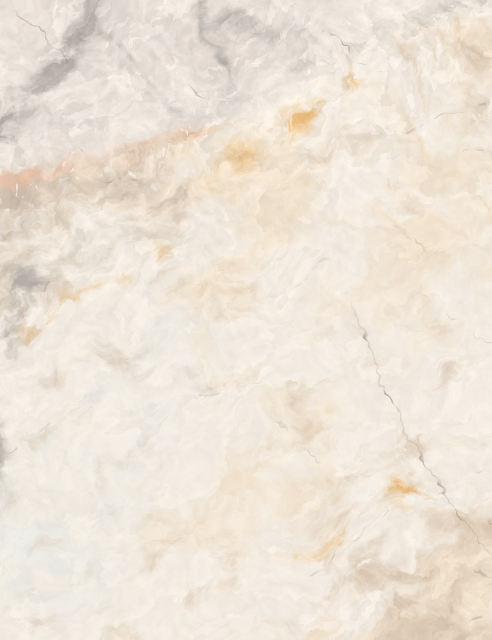
Reproduce this texture procedurally as a WebGL 2 fragment shader.

```glsl
#version 300 es
precision highp float;
uniform vec2 u_resolution;
out vec4 outColor;

const vec3 PALE = vec3(0.957, 0.927, 0.887);
const vec3 ICE = vec3(0.922, 0.922, 0.900);
const vec3 CREAM = vec3(0.942, 0.882, 0.795);
const vec3 GREY = vec3(0.895, 0.858, 0.832);
const vec3 BEIGE = vec3(0.845, 0.770, 0.685);
const vec3 SHADOW = vec3(0.690, 0.665, 0.645);
const vec3 OCHRE = vec3(0.910, 0.715, 0.450);
const vec3 ROSE = vec3(0.900, 0.730, 0.620);
const vec3 CRACK = vec3(0.600, 0.530, 0.485);
const float WARP = 0.040;
const float GRAIN = 0.046;
const float FOLD = 0.046;
const float CRACK_WIDTH = 0.0012;
const int HAIRLINES = 18;

float hash(vec2 cell) {
    uvec2 q = uvec2(ivec2(cell)) * uvec2(1597334673u, 3812015801u);
    uint h = (q.x ^ q.y) * 1597334673u;
    h = (h ^ (h >> 15)) * 2246822519u;
    return float((h ^ (h >> 13)) >> 8) / 16777216.0;
}
float corner(vec2 cell, vec2 offset) {
    float a = 6.2832 * hash(cell);
    return dot(vec2(cos(a), sin(a)), offset);
}
float noise(vec2 p) {
    vec2 i = floor(p), f = p - i, e = vec2(1, 0);
    vec2 u = f * f * f * (f * (f * 6.0 - 15.0) + 10.0);
    return mix(mix(corner(i, f), corner(i + e, f - e), u.x),
               mix(corner(i + e.yx, f - e.yx), corner(i + 1.0, f - 1.0), u.x), u.y);
}
mat2 rotation(float a) {
    return mat2(cos(a), -sin(a), sin(a), cos(a));
}
float fbm(vec2 p) {
    float sum = 0.0, amp = 0.9;
    for (int i = 0; i < 6; i++) {
        sum += amp * noise(p);
        p = rotation(0.12) * p * 2.03 + 17.3;
        amp *= 0.59;
    }
    return sum;
}
float segment(vec2 p, vec2 a, vec2 b) {
    vec2 d = b - a;
    return length(p - a - d * clamp(dot(p - a, d) / dot(d, d), 0.0, 1.0));
}
float stain(vec2 p, vec2 a, vec2 b, float radius) {
    float d = segment(p, a, b) / radius;
    return exp(-d * d);
}
float line(float d) {
    return 1.0 - smoothstep(CRACK_WIDTH * 0.3, CRACK_WIDTH + 0.7 / u_resolution.y, d);
}
// Ramp with one crisp side, like overlapping crystal sheets
float sheet(float x) {
    float s = fract(x);
    return s * (1.0 - smoothstep(0.90, 1.0, s)) - 0.45;
}

void main() {
    vec2 p = gl_FragCoord.xy / u_resolution.y;
    vec2 q = p + WARP * vec2(fbm(p * 5.0 + 3.1), fbm(p * 5.0 + 41.7));

    // Diagonal fault between cool top and warm body
    float fault = q.y - (0.70 + 0.24 * q.x + 0.20 * q.x * q.x);
    float upper = smoothstep(-0.01, 0.03, fault);
    float below = (1.0 - upper) * exp(min(fault, 0.0) * 6.0);
    float left = 1.0 - smoothstep(0.14, 0.40, q.x);
    float right = smoothstep(0.38, 0.68, q.x);
    float lower = 1.0 - smoothstep(0.08, 0.34, p.y);
    float activity = 0.55 + 0.7 * max(upper, below) + 0.4 * lower * right;

    // Clouds and feathered grain
    float cloud = fbm(q * 4.0 + 9.0);
    float mottle = fbm(q * 15.0 + 25.0);
    float rising = fbm(rotation(0.5) * q * vec2(6.0, 18.0) + 5.0);
    float plumes = fbm(rotation(-0.85) * q * vec2(6.0, 19.0) + 60.0);
    float streak = mix(rising, plumes, right * smoothstep(0.40, 0.60, p.y));
    float fold = sheet(2.2 * fbm(rotation(0.7) * q * vec2(3.0, 5.0) + 80.0) + 0.5 * streak);

    // Body colour
    float chill = stain(q, vec2(0.07, 0.14), vec2(0.18, 0.43), 0.12);
    vec3 col = mix(PALE, ICE, 0.9 * chill * smoothstep(-0.5, 0.3, cloud + mottle));
    float warmth = cloud + 0.5 * streak + 0.4 * below + 0.3 * lower * right + 0.02 - 0.4 * chill;
    col = mix(col, CREAM, 0.9 * smoothstep(0.0, 0.6, warmth) * (1.0 - upper));
    float earth = below * (0.52 * left + 0.30 * right) + 0.36 * lower * right + 0.12 * upper;
    col = mix(col, BEIGE, smoothstep(0.07, 0.80, earth + 0.6 * streak + 0.4 * mottle));
    col = mix(col, GREY, 0.85 * upper * smoothstep(-0.6, 0.3, cloud + 0.6 * streak));
    col = mix(col, PALE, 0.8 * smoothstep(0.05, 0.45, mottle - 0.5 * streak) * max(upper, below));

    // Smoky fibres
    float smoke = stain(q, vec2(0.0, 0.78), vec2(0.13, 1.0), 0.026)
        + 0.8 * stain(q, vec2(-0.01, 0.42), vec2(0.04, 0.56), 0.026)
        + 0.8 * stain(q, vec2(-0.02, 0.22), vec2(-0.02, 0.32), 0.024)
        + 0.5 * stain(q, vec2(0.35, 0.97), vec2(0.57, 0.91), 0.012)
        + 0.5 * stain(q, vec2(0.14, 0.98), vec2(0.28, 0.82), 0.007)
        + 0.5 * stain(q, vec2(0.32, 1.0), vec2(0.37, 0.87), 0.006)
        + 0.4 * upper * exp(-abs(fault - 0.03) * 45.0) * smoothstep(0.2, 0.4, q.x)
        + 0.35 * below * left;
    col = mix(col, SHADOW, clamp(smoke * (0.4 + 1.6 * streak + 1.1 * mottle), 0.0, 0.85));

    // Mineral stains
    float patchy = smoothstep(-0.3, 0.5, mottle + 0.6 * streak);
    float rose = exp(-fault * fault * 8000.0) * (1.0 - smoothstep(0.28, 0.38, p.x));
    col = mix(col, ROSE, rose * (0.3 + 0.7 * patchy));
    float ochre = 1.6 * stain(q, vec2(0.46, 0.815), vec2(0.53, 0.86), 0.017)
        + 0.70 * stain(q, vec2(0.36, 0.72), vec2(0.38, 0.77), 0.020)
        + 1.10 * stain(q, vec2(0.61, 0.235), vec2(0.67, 0.21), 0.017)
        + 0.50 * stain(q, vec2(0.46, 0.14), vec2(0.64, 0.20), 0.014)
        + 0.55 * stain(q, vec2(0.05, 0.50), vec2(0.24, 0.59), 0.020);
    col = mix(col, OCHRE, clamp(ochre * patchy, 0.0, 0.9));

    // Long crack and scattered hairlines
    vec2 k = p + 0.014 * vec2(noise(p * 24.0), noise(p * 24.0 + 50.0)) + 0.005 * noise(p * 90.0);
    float t = 0.53 - k.y;
    float curve = abs(k.x - 0.555 - 0.25 * t - 0.7 * t * t) / 1.2;
    float extent = smoothstep(-0.02, 0.05, t) * (1.0 - smoothstep(0.38, 0.44, t));
    float broken = smoothstep(-0.15, 0.35, noise(p * 33.0 + 7.0) + 0.4 * noise(p * 90.0));
    col = mix(col, BEIGE, 0.4 * extent * exp(-curve * 80.0) * patchy);
    float cracks = 0.6 * extent * (0.3 + 0.7 * broken) * line(curve);
    for (int i = 0; i < HAIRLINES; i++) {
        float n = float(i), a = mix(-1.1, 0.8, hash(vec2(n, 23)));
        vec2 c = vec2(0.77 * hash(vec2(n, 11)), fract(n * 0.618 + 0.3));
        vec2 reach = vec2(cos(a), sin(a)) * mix(0.03, 0.10, hash(vec2(n, 37)));
        cracks = max(cracks, 0.35 * broken * activity * line(segment(k, c - reach, c + reach)));
    }
    col = mix(col, CRACK, cracks);

    // Folds, flecks and grain
    col += activity * (FOLD * fold + GRAIN * (fbm(q * 52.0) + 0.5 * streak));
    float fleck = smoothstep(0.32, 0.50, noise(q * 85.0)) * exp(-abs(fault) * 12.0);
    col = mix(col, vec3(0.97, 0.96, 0.94), 0.75 * fleck);
    outColor = vec4(clamp(col, 0.0, 1.0), 1.0);
}
```
